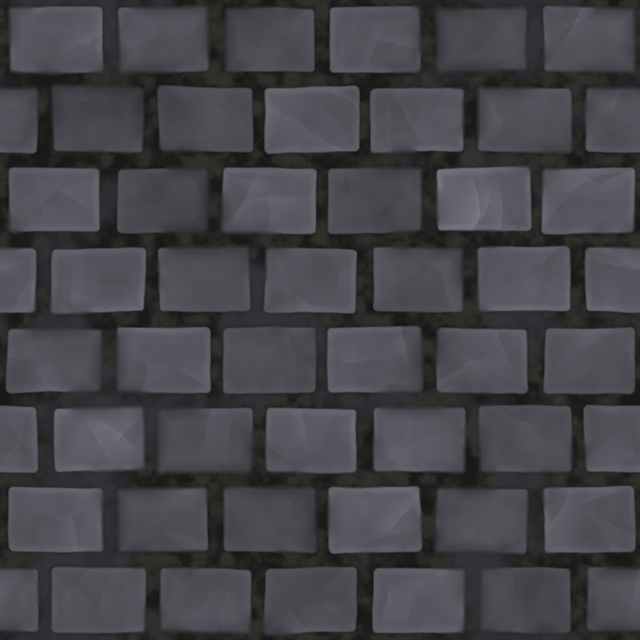
Reproduce this texture procedurally as a Shadertoy shader.

```glsl
vec3 hash3(vec2 p) {
    vec3 h = fract(p.xyx * vec3(0.1031, 0.1030, 0.0973));
    h += dot(h, h.yxz + 33.33);
    return fract((h.xxy + h.yzz) * h.zyx);
}

// Value noise that wraps after a whole number of cells
float wrapNoise(vec2 uv, float cells) {
    vec2 p = uv * cells, i = floor(p), f = fract(p);
    f = f * f * (3.0 - 2.0 * f);
    vec2 a = mod(i, cells), b = mod(i + 1.0, cells);
    return mix(mix(hash3(a + cells).x, hash3(vec2(b.x, a.y) + cells).x, f.x),
               mix(hash3(vec2(a.x, b.y) + cells).x, hash3(b + cells).x, f.x), f.y);
}

float fbm(vec2 uv, float cells) {
    float sum = 0.0, weight = 0.5;
    for (int k = 0; k < 4; k++) {
        sum += weight * wrapNoise(uv, cells);
        cells *= 2.0;
        weight *= 0.5;
    }
    return sum / 0.9375;
}

float roundedBox(vec2 p, vec2 halfSize, float radius) {
    vec2 d = abs(p) - halfSize + radius;
    return length(max(d, 0.0)) + min(max(d.x, d.y), 0.0) - radius;
}

// Chipped facets: curved creases, each lit on one side and fading away
float facets(vec2 p, vec2 id, float warp) {
    float shade = 0.0;
    for (int k = 0; k < 6; k++) {
        vec3 r = hash3(id + 17.0 * float(k + 1));
        vec3 s = hash3(id + 29.0 * float(k + 2));
        float angle = 6.2832 * r.x;
        vec2 normal = vec2(cos(angle), sin(angle));
        vec2 q = p - (r.yz - 0.5) * vec2(0.95, 0.65);
        float along = dot(q, vec2(-normal.y, normal.x));
        float side = dot(q, normal) + 0.22 * (warp - 0.5) + (s.x - 0.5) * along * along;
        float lit = smoothstep(-0.012, 0.012, side) * exp(-max(side, 0.0) * 6.0);
        float reach = 1.0 - smoothstep(0.1, 0.25 + 0.4 * s.y, abs(along));
        shade += (s.z - 0.35) * lit * reach;
    }
    return shade;
}

void mainImage(out vec4 fragColor, in vec2 fragCoord) {
    vec2 uv = fragCoord / iResolution.xy;

    // Six stones across, eight courses, alternate courses shifted
    vec2 grid = uv * vec2(6.0, 8.0);
    float course = floor(grid.y);
    grid.x -= mod(course, 2.0) < 0.5 ? 0.42 : 0.02;
    vec2 id = vec2(mod(floor(grid.x), 6.0), course) + 3.0;
    vec2 p = (fract(grid) - 0.5) * vec2(1.3333, 1.0);
    vec3 rnd = hash3(id);
    vec3 shape = hash3(id + 51.0);

    // Uneven stone outline, with edges that blur where worn
    float broad = fbm(uv, 12.0);
    float fine = fbm(uv, 40.0);
    vec2 q = p - (shape.xy - 0.5) * vec2(0.035, 0.02);
    q += (shape.yz - 0.5) * 0.05 * q.yx;
    vec2 halfSize = vec2(0.575, 0.403) + (rnd.yz - 0.5) * vec2(0.035, 0.016);
    float d = roundedBox(q, halfSize, 0.055) + 0.055 * (broad - 0.5) + 0.015 * (fine - 0.5);
    float wear = smoothstep(0.48, 0.72, fbm(uv + 0.37, 9.0) + 0.12 * (0.5 - rnd.x));
    float blur = mix(0.016, 0.05, wear);
    float stoneMask = 1.0 - smoothstep(-blur, blur, d);

    // Mottled dark mortar with patches of blue-grey dust
    float grain = smoothstep(0.25, 0.75, fbm(uv, 48.0));
    vec3 mortar = mix(vec3(0.095, 0.10, 0.092), vec3(0.185, 0.185, 0.172), grain);
    float dust = smoothstep(0.52, 0.72, fbm(uv + 0.61, 7.0));
    mortar = mix(mortar, vec3(0.20, 0.205, 0.225), 0.75 * dust);
    mortar *= 0.88 + 0.12 * smoothstep(0.0, 0.06, d);

    // Stone tone, creases, cloudy variation and a pale worn rim
    float relief = 0.25 + 0.75 * rnd.x;
    float tone = 0.285 + 0.085 * rnd.x;
    tone += 0.10 * relief * facets(q, id, broad);
    tone += 0.09 * (broad - 0.5) + 0.025 * (fine - 0.5);
    tone += 0.03 * relief * dot(q, shape.zx - 0.5);
    float rim = smoothstep(-0.11, -0.025, d) * (1.0 - wear);
    tone += 0.055 * relief * rim * (0.4 + broad);
    tone -= 0.06 * wear * smoothstep(-0.2, 0.0, d);
    vec3 stone = clamp(tone, 0.2, 0.52) * vec3(0.985, 0.985, 1.08);

    fragColor = vec4(mix(mortar, stone, stoneMask), 1.0);
}
```
